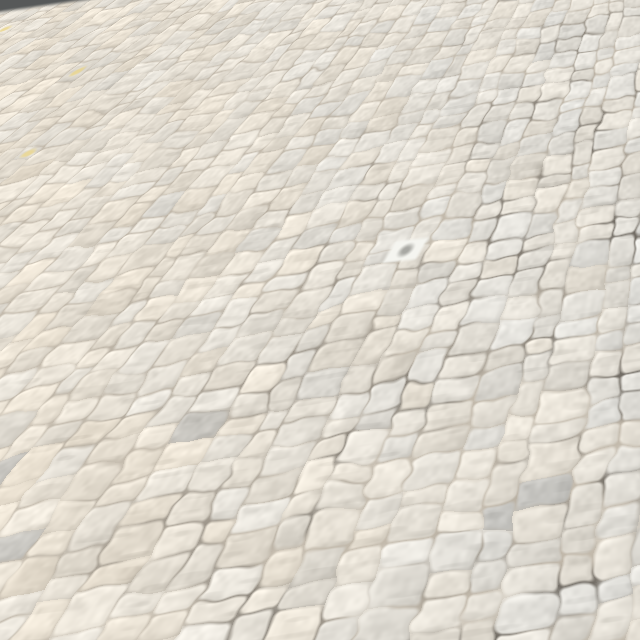
Write a WebGL 1 fragment shader that draws this texture.

```glsl
precision highp float;
uniform vec2 u_resolution;

float hash(vec2 p) {
  vec3 q = fract(p.xyx * 0.1031);
  q += dot(q, q.yzx + 33.33);
  return fract((q.x + q.y) * q.z);
}

float noise(vec2 p) {
  vec2 i = floor(p), f = fract(p);
  f = f * f * (3.0 - 2.0 * f);
  return mix(mix(hash(i), hash(i + vec2(1.0, 0.0)), f.x),
             mix(hash(i + vec2(0.0, 1.0)), hash(i + 1.0), f.x), f.y);
}

float jointAt(float i, float seed) {
  return i + 0.42 * hash(vec2(i, seed));
}

// Index, start and end of the uneven interval holding x
vec3 interval(float x, float seed) {
  float i = floor(x);
  if (x < jointAt(i, seed)) i -= 1.0;
  return vec3(i, jointAt(i, seed), jointAt(i + 1.0, seed));
}

float roundedBox(vec2 p, vec2 halfSize, float radius) {
  vec2 q = abs(p) - halfSize + radius;
  return length(max(q, 0.0)) + min(max(q.x, q.y), 0.0) - radius;
}

void main() {
  vec2 p = gl_FragCoord.xy / u_resolution;

  // Courses converge on a point above the right edge; rows shrink with depth
  vec2 fromVanish = p - vec2(1.13, 1.7);
  float depth = 0.15 * fromVanish.x - fromVanish.y;
  vec2 grid = vec2(fromVanish.x / depth / 0.046, log(depth) / 0.031);
  vec2 bend = vec2(noise(grid * 0.7), noise(grid * 0.7 + 47.0)) - 0.5;
  vec2 ripple = vec2(noise(grid * 2.3 + 11.0), noise(grid * 2.3 + 83.0)) - 0.5;
  vec2 g = grid + vec2(0.26, 0.4) * bend + 0.16 * ripple;

  // Stone cell, staggered from course to course
  vec3 course = interval(g.x, 7.0);
  g.y += 5.0 * hash(vec2(course.x, 19.0));
  vec3 row = interval(g.y, course.x + 31.0);
  vec2 id = vec2(course.x, row.x);
  vec2 low = vec2(course.y, row.y);
  vec2 size = vec2(course.z, row.z) - low;
  vec2 local = g - low - 0.5 * size;
  vec2 scale = vec2(1.0, 0.75);
  float d = roundedBox(local * scale, 0.5 * size * scale, 0.16);

  // Stone tone and tint
  vec3 color = mix(vec3(0.865, 0.845, 0.805), vec3(0.935, 0.915, 0.875), hash(id + 3.0));
  color += (hash(id + 61.0) - 0.5) * vec3(0.018, 0.0, -0.025);
  color += (0.5 - p.x) * vec3(0.025, 0.01, -0.01);
  float slate = smoothstep(0.95, 0.99, hash(id + 23.0)) * smoothstep(0.9, 0.2, p.y);
  color = mix(color, vec3(0.74, 0.74, 0.73), 0.75 * slate);

  // Mottling and worn streaks
  color += 0.05 * (noise(grid * vec2(2.5, 3.5)) - 0.5);
  color += 0.05 * (noise(grid * vec2(7.0, 5.0) + 29.0) - 0.5);
  color -= 0.04 * smoothstep(0.65, 0.9, noise(grid * vec2(1.3, 4.0) + 9.0));

  // Sunlit upper left faces, shaded lower right faces
  float rim = smoothstep(-0.22, -0.08, d);
  vec2 side = local / size;
  color -= 0.06 * rim * (side.x + side.y);

  // Thin joints, partly filled and deeper toward the lower right
  float nearness = smoothstep(0.3, 1.4, p.x + 0.6 * (1.0 - p.y));
  float shadow = nearness * smoothstep(0.3, 0.85, noise(grid * 0.8 + 71.0));
  vec3 jointColor = mix(vec3(0.76, 0.725, 0.67), vec3(0.42, 0.40, 0.37), shadow);
  float soft = 0.035 + 0.028 / depth;
  float joint = smoothstep(-0.025 - soft, -0.025 + soft, d);
  float open = smoothstep(0.15, 0.8, noise(grid * 1.3 + 5.0));
  color = mix(color, jointColor, joint * (0.25 + 0.75 * open));

  // Rare yellow flecks
  float fleck = step(0.995, hash(id + 97.0)) * smoothstep(0.35, 0.12, length(local));
  color = mix(color, vec3(0.92, 0.84, 0.55), 0.8 * fleck);

  // Pale tile with a dark centre
  vec2 t = p - vec2(0.634, 0.609);
  t.x -= 0.6 * t.y;
  t.y -= 0.12 * t.x;
  float tile = roundedBox(t, vec2(0.024, 0.017), 0.003);
  color = mix(color, vec3(0.96, 0.96, 0.94), smoothstep(0.004, -0.004, tile));
  color = mix(color, vec3(0.66, 0.66, 0.64), smoothstep(0.014, 0.003, length(t)));

  // Dark kerb in the far corner
  float kerb = p.y - 0.14 * p.x - 0.981;
  color = mix(color, vec3(0.34, 0.35, 0.35), smoothstep(-0.004, 0.005, kerb));

  gl_FragColor = vec4(clamp(color, 0.0, 1.0), 1.0);
}
```
